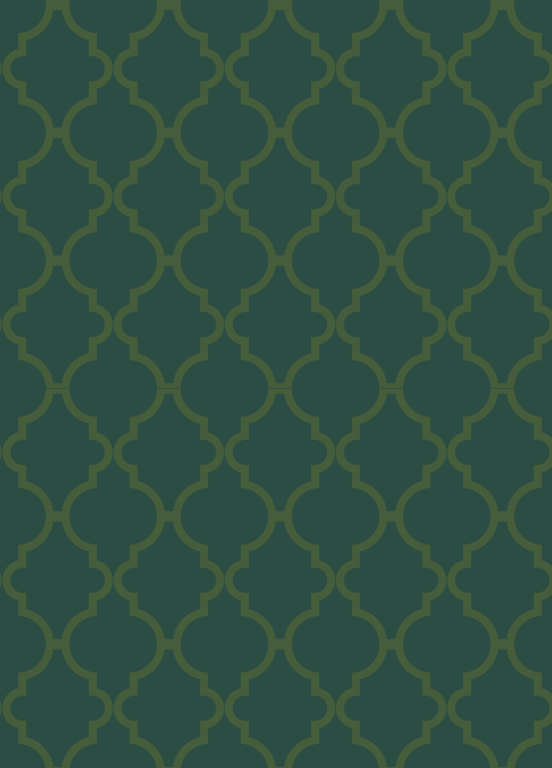
Give the GLSL for this pattern, as a Shadertoy shader.

```glsl
// Lengths are in tile heights, measured from the centre of a lobed cell.
const float ROWS = 6.005;                      // tiles down the canvas
const float COLUMN_PITCH = 0.8694;             // tile width
const vec2 FIRST_CENTRE = vec2(0.4504, 0.4676);
const float HALF_LINE = 0.0313;

const float LOBE_X = 0.2713;                   // side lobe
const float LOBE_RADIUS = 0.129;
const vec2 STEP_CENTRE = vec2(0.276, 0.1855);  // upright step beside the lobe
const vec2 STEP_HALF = vec2(HALF_LINE, 0.0875);
const vec2 ARCH_CENTRE = vec2(0.3143, 0.5);    // large arch
const float ARCH_RADIUS = 0.2533;
const vec2 BRIDGE_HALF = vec2(0.045, 0.0407);  // bar joining two arches

const float SEAM_Y = 2.5;                      // one fine joint across the bridges
const float SEAM_HALF = 0.0045;
const float SEAM_REACH = 0.094;
const float SEAM_STRENGTH = 0.65;

const vec3 GROUND = vec3(0.172, 0.302, 0.263);
const vec3 LINE = vec3(0.272, 0.363, 0.230);

float boxDistance(vec2 p, vec2 halfSize) {
    vec2 d = abs(p) - halfSize;
    return length(max(d, 0.0)) + min(max(d.x, d.y), 0.0);
}

float ringDistance(vec2 p, float radius) {
    return abs(length(p) - radius) - HALF_LINE;
}

// Distance to the trellis in one mirrored quarter tile.
float trellisDistance(vec2 q) {
    float lobe = max(ringDistance(q - vec2(LOBE_X, 0.0), LOBE_RADIUS), LOBE_X - q.x);
    float riser = boxDistance(q - STEP_CENTRE, STEP_HALF);
    float archEnd = STEP_CENTRE.x + HALF_LINE;
    float arch = max(ringDistance(q - ARCH_CENTRE, ARCH_RADIUS), q.x - archEnd);
    float bridge = boxDistance(q - vec2(0.0, 0.5), BRIDGE_HALF);
    return min(min(lobe, riser), min(arch, bridge));
}

float coverage(float dist, float pixel) {
    return 1.0 - smoothstep(-0.7 * pixel, 0.7 * pixel, dist);
}

void mainImage(out vec4 fragColor, in vec2 fragCoord) {
    float pixel = ROWS / iResolution.y;
    vec2 p = fragCoord * pixel - FIRST_CENTRE;

    // Repeat, then fold each tile into a quarter
    vec2 pitch = vec2(COLUMN_PITCH, 1.0);
    vec2 q = abs((fract(p / pitch + 0.5) - 0.5) * pitch);
    float line = coverage(trellisDistance(q), pixel);

    // Joint between the printed halves
    float seam = max(abs(p.y - SEAM_Y) - SEAM_HALF, q.x - SEAM_REACH);
    line *= 1.0 - SEAM_STRENGTH * coverage(seam, pixel);

    fragColor = vec4(mix(GROUND, LINE, line), 1.0);
}
```
